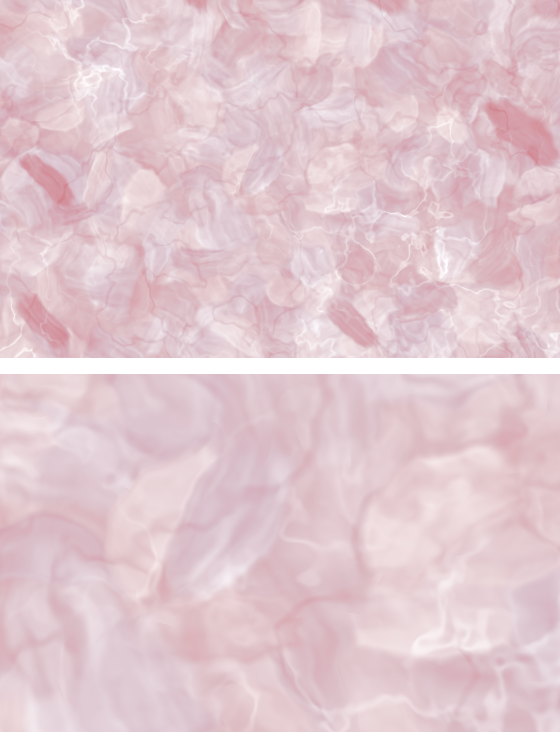
Top: the whole. Bottom: its middle third, enlarged.
Reproduce this texture procedurally as a Shadertoy shader.

```glsl
// Pale rose mineral: overlapping translucent flakes with fibres, creases and a few deep pink chips
#define BASE_TONE 0.797
#define FLAKE_CONTRAST 0.23
#define FIBRE_CONTRAST 0.17
#define FLAKE_OPACITY 0.58
#define EDGE_SOFTNESS 0.13
#define CREASE_LIGHT 0.085
#define CREASE_DARK 0.06
#define CHIP_CELL 0.40
#define CHIP_CHANCE 0.62
#define CHIP_DEPTH 0.20
#define LAVENDER vec3(-0.022, 0.000, 0.024)

vec4 hash4(vec2 p) {
    vec4 h = fract(p.xyxy * vec4(0.1031, 0.1030, 0.0973, 0.1099));
    h += dot(h, h.wzxy + 33.33);
    return fract((h.xxyz + h.yzzw) * h.zywx);
}

float noise(vec2 p) {
    vec2 i = floor(p), f = fract(p);
    f = f * f * (3.0 - 2.0 * f);
    vec2 e = vec2(0, 1);
    return mix(mix(hash4(i).x, hash4(i + e.yx).x, f.x),
               mix(hash4(i + e.xy).x, hash4(i + e.yy).x, f.x), f.y);
}

float fbm(vec2 p) {
    float sum = 0.0, amp = 0.5;
    for (int i = 0; i < 4; i++) {
        sum += amp * noise(p);
        p = mat2(1.6, 1.2, -1.2, 1.6) * p + 7.3;
        amp *= 0.5;
    }
    return sum / 0.9375;
}

// Thin line where the noise crosses its middle value
float crease(vec2 p, float width) {
    return 1.0 - smoothstep(0.0, width, abs(fbm(p) - 0.5));
}

vec2 rotate(vec2 p, float a) {
    return mat2(cos(a), -sin(a), sin(a), cos(a)) * p;
}

// Skewed shard, negative inside, in units of its own size
float shard(vec2 q, vec2 size) {
    vec2 a = abs(q) / size;
    return max(a.x + 0.38 * a.y, a.y + 0.22 * a.x) - 1.0;
}

// Fine streaks along the long axis
float fibres(vec2 q, vec2 offset) {
    float fine = noise(q * vec2(115.0, 13.0) + offset);
    float broad = noise(q * vec2(48.0, 9.0) + offset + 31.0);
    return 0.5 * fine + 0.5 * broad - 0.5;
}

// state: x = tone, y = lavender tint
void addFlakes(vec2 p, float cell, float seed, inout vec2 state) {
    vec2 home = floor(p / cell);
    for (int j = -1; j <= 1; j++)
    for (int i = -1; i <= 1; i++) {
        vec2 id = home + vec2(i, j);
        vec4 place = hash4(id + seed * 17.0 + 50.0);
        vec4 look = hash4(id + seed * 29.0 + 150.0);
        vec2 q = rotate(p - (id + 0.2 + 0.6 * place.xy) * cell, 6.2832 * place.z);
        vec2 size = cell * mix(vec2(0.28, 0.45), vec2(0.5, 0.8), look.zw);
        q.x += (place.w - 0.5) * (0.6 * q.y + 1.2 * q.y * q.y / cell);
        float d = shard(q, size);
        float mask = 1.0 - smoothstep(-EDGE_SOFTNESS, EDGE_SOFTNESS, d);
        float rim = exp(-pow((d + 0.1) / 0.09, 2.0)) * sign(q.x) * 0.03;
        float tone = (look.x - 0.5) * FLAKE_CONTRAST + rim + 0.025 * q.x / size.x
                   + fibres(q, place.xy * 90.0) * FIBRE_CONTRAST * (0.5 + look.y);
        state = mix(state, vec2(tone, look.y * 1.6 - 0.8), mask * FLAKE_OPACITY);
    }
}

// Sparse, mostly upright deep pink chips
void addChips(vec2 p, inout vec2 state) {
    vec2 home = floor(p / CHIP_CELL);
    for (int j = -1; j <= 1; j++)
    for (int i = -1; i <= 1; i++) {
        vec2 id = home + vec2(i, j);
        vec4 r = hash4(id + 311.0), s = hash4(id + 433.0);
        vec2 q = rotate(p - (id + 0.2 + 0.6 * r.xy) * CHIP_CELL, 0.25 + (r.z - 0.5) * 0.9);
        vec2 size = mix(vec2(0.035, 0.06), vec2(0.062, 0.135), s.x);
        q.x += 0.25 * q.y;
        float mask = 1.0 - smoothstep(-0.2, 0.1, shard(q, size));
        mask *= step(r.w, CHIP_CHANCE) * mix(0.55, 0.95, s.y);
        float tone = -CHIP_DEPTH + 0.16 * fibres(q, s.xy * 70.0) + 0.03 * q.y / size.y;
        state = mix(state, vec2(tone, -0.1), mask);
    }
}

// Rose ramp driven by the green level
vec3 roseColour(float g) {
    float above = g - 0.75;
    float red = 0.862 + 0.2 * min(above, 0.0) + 0.58 * max(above, 0.0);
    float blue = g + mix(0.042, 0.012, clamp((g - 0.65) / 0.25, 0.0, 1.0));
    return vec3(red, g, blue);
}

void mainImage(out vec4 fragColor, in vec2 fragCoord) {
    vec2 p = fragCoord / iResolution.y;
    vec2 warp = vec2(fbm(p * 9.0 + 3.0), fbm(p * 9.0 + 47.0)) - 0.5;
    vec2 w = p + 0.055 * warp;

    // Flakes from large to small
    vec2 state = vec2(0);
    for (int k = 0; k < 5; k++)
        addFlakes(w + float(k) * 0.37, 0.27 - 0.037 * float(k), float(k), state);
    addChips(w, state);

    // Cloudy patches, bright crinkles and soft shadowed folds
    float cloud = fbm(p * 3.2 + 11.0) - 0.5;
    float bright = smoothstep(-0.08, 0.2, cloud);
    float tone = BASE_TONE + state.x + 0.12 * cloud;
    tone += CREASE_LIGHT * crease(w * 13.0 + 5.0, 0.06) * (0.25 + bright);
    tone -= CREASE_DARK * crease(w * 8.0 + 71.0, 0.045) * (1.0 - 0.5 * bright);
    tone += 0.07 * (fbm(w * 34.0) - 0.5) - 0.012;

    vec3 colour = roseColour(tone) + LAVENDER * state.y;
    fragColor = vec4(clamp(colour, 0.0, 1.0), 1.0);
}
```
